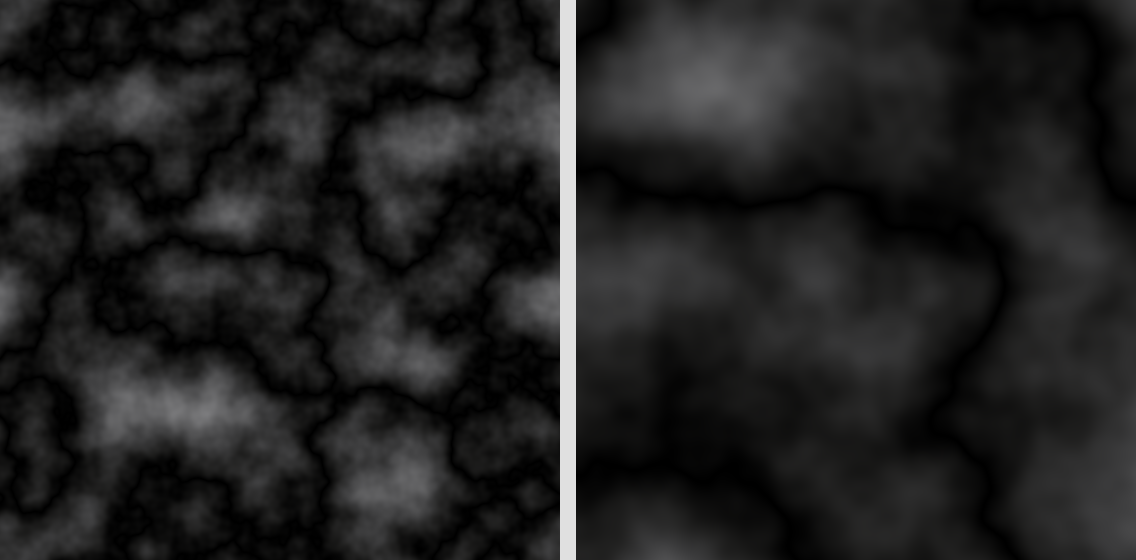
Left, the full canvas; right, a detail of the centre.
Give the GLSL for this texture, as a WebGL 1 fragment shader.

```glsl
precision highp float;
// Dark smoky clouds split by thin black veins, tiling on all sides.
// Wrapping gradient noise is summed over octaves; the absolute value
// of the sum folds it, so that every zero crossing becomes a vein.

uniform vec2 u_resolution;

const int OCTAVES = 5;
const float BASE_CELLS = 4.0;
const float GAIN = 0.48;
const float BRIGHTNESS = 0.65;
const float VEIN_SOFTNESS = 0.006;
const vec2 ORIGIN = vec2(0.41, 0.34);
const vec3 DIM_TINT = vec3(1.01, 1.0, 0.97);
const vec3 BRIGHT_TINT = vec3(0.995, 0.995, 1.01);

float hash(vec2 cell, float seed) {
  vec3 p = fract(vec3(cell, seed) * vec3(0.1031, 0.1030, 0.0973));
  p += dot(p, p.yzx + 33.33);
  return fract((p.x + p.y) * p.z);
}

// Wraps a whole cell index; the half keeps rounding away from the jumps.
vec2 wrapCell(vec2 cell, float period) {
  return floor(mod(cell + 0.5, period));
}

// Unit gradient at a lattice point.
vec2 gradient(vec2 cell, float seed) {
  float angle = 6.28319 * hash(cell, seed);
  return vec2(cos(angle), sin(angle));
}

// Gradient noise that repeats after period cells.
float gradientNoise(vec2 p, float period, float seed) {
  vec2 corner = floor(p);
  vec2 f = p - corner;
  vec2 fade = f * f * f * (f * (f * 6.0 - 15.0) + 10.0);
  vec2 near = wrapCell(corner, period);
  vec2 far = wrapCell(corner + 1.0, period);
  float a = dot(gradient(near, seed), f);
  float b = dot(gradient(vec2(far.x, near.y), seed), f - vec2(1.0, 0.0));
  float c = dot(gradient(vec2(near.x, far.y), seed), f - vec2(0.0, 1.0));
  float d = dot(gradient(far, seed), f - 1.0);
  return mix(mix(a, b, fade.x), mix(c, d, fade.x), fade.y);
}

// Octaves are shifted so that their lattice points do not coincide.
float fractalNoise(vec2 uv, float baseCells, float gain) {
  float sum = 0.0;
  float amplitude = 1.0;
  float cells = baseCells;
  for (int i = 0; i < OCTAVES; i++) {
    float octave = float(i);
    vec2 shift = octave * vec2(0.37, 0.71);
    sum += amplitude * gradientNoise(uv * cells + shift, cells, octave * 7.0 + 3.0);
    cells *= 2.0;
    amplitude *= gain;
  }
  return sum;
}

// Absolute value with a slightly rounded crease.
float softFold(float x, float softness) {
  return sqrt(x * x + softness * softness) - softness;
}

void main() {
  vec2 uv = fract(gl_FragCoord.xy / u_resolution + ORIGIN);
  float clouds = fractalNoise(uv, BASE_CELLS, GAIN);
  float grey = BRIGHTNESS * softFold(clouds, VEIN_SOFTNESS);
  vec3 tint = mix(DIM_TINT, BRIGHT_TINT, smoothstep(0.05, 0.25, grey));
  gl_FragColor = vec4(grey * tint, 1.0);
}
```
